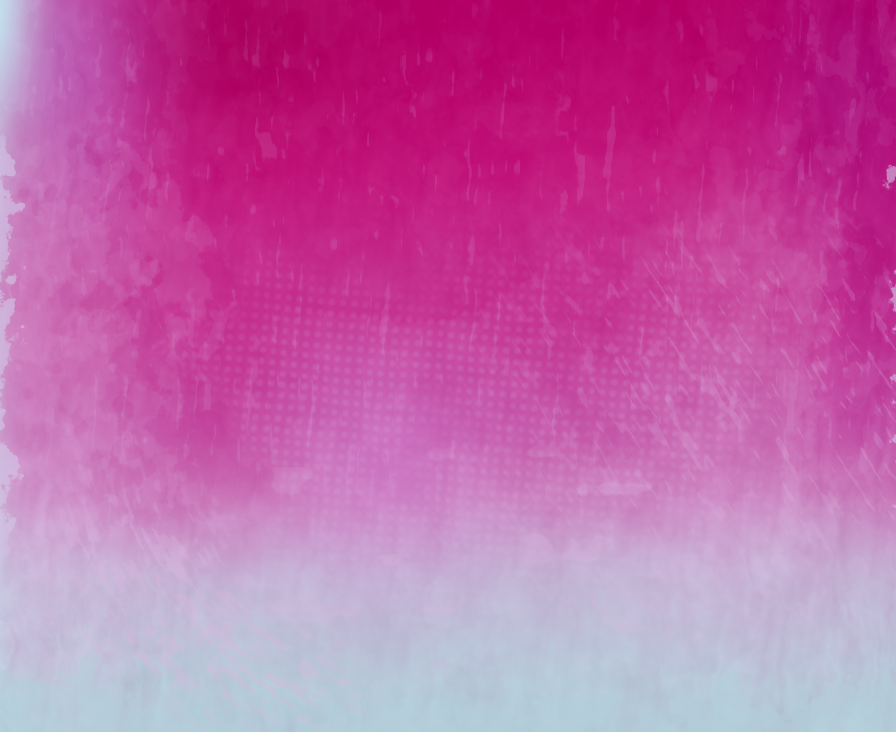
Reproduce this background procedurally as a WebGL 1 fragment shader.

```glsl
precision highp float;
// Grungy painted backdrop: magenta fading to pale blue, with torn edges, brush arcs and halftone dots.

uniform vec2 u_resolution;

const vec3 CRIMSON = vec3(0.70, 0.00, 0.40);
const vec3 MAGENTA = vec3(0.76, 0.08, 0.48);
const vec3 ROSE = vec3(0.77, 0.19, 0.56);
const vec3 ORCHID = vec3(0.77, 0.32, 0.65);
const vec3 LILAC = vec3(0.80, 0.53, 0.76);
const vec3 MIST = vec3(0.77, 0.70, 0.83);
const vec3 ICE = vec3(0.70, 0.80, 0.85);
const vec3 VIOLET = vec3(0.64, 0.08, 0.52);
const vec3 PALE_PAINT = vec3(0.85, 0.71, 0.87);
const vec3 CYAN_GLOW = vec3(0.77, 0.91, 0.95);
const vec3 DARK_WINE = vec3(0.64, 0.00, 0.34);
const vec3 GRAIN_TINT = vec3(0.45, 1.0, 0.75);

const float DOT_PITCH = 0.0151;
const float DOT_TILT = 0.09;
const vec2 ARC_CENTER = vec2(0.62, 0.46);

float hash(vec2 p) {
  vec3 a = fract(vec3(p.xyx) * 0.1031);
  a += dot(a, a.yzx + 33.33);
  return fract((a.x + a.y) * a.z);
}

float noise(vec2 p) {
  vec2 i = floor(p), f = fract(p);
  f = f * f * (3.0 - 2.0 * f);
  return mix(mix(hash(i), hash(i + vec2(1.0, 0.0)), f.x),
             mix(hash(i + vec2(0.0, 1.0)), hash(i + 1.0), f.x), f.y);
}

// Layered noise centered on zero
float fbm(vec2 p) {
  float sum = -0.48, amp = 0.5;
  for (int i = 0; i < 5; i++) {
    sum += amp * noise(p);
    p = mat2(1.6, 1.2, -1.2, 1.6) * p + 7.3;
    amp *= 0.5;
  }
  return sum;
}

// Soft elliptical falloff, 1 at the center
float glow(vec2 p, vec2 center, vec2 radius) {
  vec2 d = (p - center) / radius;
  return exp(-dot(d, d));
}

// 1 inside lo..hi with soft ends
float band(float v, float lo, float hi, float soft) {
  return smoothstep(lo - soft, lo + soft, v) * (1.0 - smoothstep(hi - soft, hi + soft, v));
}

// Vertical wash, t runs from the top (0) to the bottom (1)
vec3 wash(float t) {
  vec3 c = mix(CRIMSON, MAGENTA, smoothstep(0.0, 0.26, t));
  c = mix(c, ROSE, smoothstep(0.20, 0.42, t));
  c = mix(c, ORCHID, smoothstep(0.40, 0.60, t));
  c = mix(c, LILAC, smoothstep(0.56, 0.73, t));
  c = mix(c, MIST, smoothstep(0.67, 0.80, t));
  return mix(c, ICE, smoothstep(0.74, 1.0, t));
}

void main() {
  vec2 p = gl_FragCoord.xy / u_resolution;
  vec2 q = gl_FragCoord.xy / u_resolution.y;
  float broad = fbm(q * 4.0);
  float rough = fbm(q * 17.0 + 3.0);
  float fine = fbm(q * 60.0 + 9.0);
  float bristle = fbm(q * vec2(80.0, 14.0) + 4.0 * rough);
  float leftSide = 1.0 - smoothstep(0.04, 0.27, p.x);
  float sides = smoothstep(0.20, 0.46, abs(p.x - 0.5));

  // Base wash and its broad tints
  vec3 col = wash(1.0 - p.y + 0.05 * broad + 0.03 * rough);
  col = mix(col, LILAC, 0.34 * leftSide * band(p.y, 0.28, 0.82, 0.12));
  col = mix(col, DARK_WINE, 0.55 * glow(p, vec2(0.28, 0.96), vec2(0.12, 0.13)));
  col = mix(col, VIOLET, 0.55 * glow(p, vec2(0.95, 0.88), vec2(0.10, 0.20)));
  col = mix(col, VIOLET, 0.25 * glow(p, vec2(0.99, 0.60), vec2(0.07, 0.20)));
  col = mix(col, vec3(0.74, 0.38, 0.73), 0.85 * glow(p, vec2(0.07, 0.92), vec2(0.10, 0.24)));
  col = mix(col, vec3(0.82, 0.52, 0.82), 0.50 * glow(p, vec2(0.43, 0.37), vec2(0.12, 0.14)));
  col = mix(col, MAGENTA, 0.22 * glow(p, vec2(0.25, 0.47), vec2(0.08, 0.14)));

  // Overlapping coats of torn paint at both sides, each reaching farther in
  for (int i = 0; i < 3; i++) {
    float k = float(i);
    float tear = 0.22 * fbm(q * 7.0 + 19.0 * k) + 0.18 * fbm(q * vec2(30.0, 22.0) + 31.0 * k) + 0.07 * fine;
    float left = smoothstep(-0.008, 0.008, 0.06 + 0.055 * k - p.x + tear);
    float right = smoothstep(-0.008, 0.008, 0.92 - 0.02 * k - p.x + 0.5 * tear);
    right *= smoothstep(0.60, 0.88, p.x + 0.8 * tear);
    col = mix(col, PALE_PAINT, 0.10 * left * band(p.y + tear, 0.04, 0.82, 0.05));
    col = mix(col, PALE_PAINT, 0.085 * right * band(p.y, 0.10, 0.76, 0.14));
  }

  // Mottled chips and grain
  float chip = smoothstep(0.05, 0.11, fbm(q * vec2(34.0, 26.0) + 3.0 * broad));
  col = mix(col, PALE_PAINT, 0.08 * chip * mix(0.35, 1.0, sides));
  col += (bristle * mix(0.04, 0.09, sides) + 0.05 * rough + 0.04 * fine) * GRAIN_TINT;

  // Curved brush strokes at the lower left
  vec2 arm = q - ARC_CENTER;
  float r = length(arm) + 0.012 * rough;
  float sweep = noise(vec2(r * 190.0, atan(arm.y, -arm.x) * 14.0)) + 0.9 * fine + 0.5 * rough;
  float arcs = smoothstep(0.58, 0.76, sweep) * band(r, 0.38, 0.60, 0.06);
  arcs *= band(p.x, 0.06, 0.40, 0.05) * (1.0 - smoothstep(0.22, 0.42, p.y));
  col = mix(col, PALE_PAINT, 0.36 * arcs);

  // Thin slanted scratches and flat flecks low down
  vec2 slant = vec2(q.x * 0.85 + q.y * 0.53, q.y * 0.85 - q.x * 0.53) + 0.01 * rough;
  float scratch = smoothstep(0.78, 0.92, noise(slant * vec2(190.0, 30.0)) + 0.5 * fine + 0.3 * broad);
  col = mix(col, PALE_PAINT, 0.20 * scratch * smoothstep(0.40, 0.80, p.x) * band(p.y, 0.10, 0.66, 0.1));
  float hair = smoothstep(0.80, 0.94, noise(q * vec2(170.0, 24.0) + 3.0 * rough) + 0.4 * fine);
  col = mix(col, PALE_PAINT, 0.13 * hair * band(p.y, 0.30, 0.98, 0.1));
  float fleck = smoothstep(0.79, 0.86, noise(q * vec2(15.0, 42.0) + 5.0) + 0.4 * rough + 0.2 * fine);
  col = mix(col, PALE_PAINT, 0.28 * fleck * band(p.y, 0.10, 0.38, 0.04) * band(p.x, 0.3, 0.75, 0.1));

  // Faint crease rising to the right
  float crease = p.y - 0.56 - 0.09 * smoothstep(0.46, 0.66, p.x) - 0.10 * rough;
  float shade = exp(-abs(crease) * mix(160.0, 35.0, step(0.0, crease)));
  col = mix(col, MAGENTA, 0.26 * shade * band(p.x, 0.34, 0.68, 0.05));

  // Tilted halftone dots, worn away in places
  float cs = cos(DOT_TILT), sn = sin(DOT_TILT);
  vec2 cell = fract(mat2(cs, sn, -sn, cs) * q / DOT_PITCH + 0.5 * rough) - 0.5;
  float dots = 1.0 - smoothstep(0.12, 0.44, length(cell));
  float dotArea = band(p.y, 0.10, 0.62, 0.14) * band(p.x, 0.22, 0.86, 0.10);
  col = mix(col, PALE_PAINT, 0.15 * dots * dotArea * smoothstep(-0.14, 0.16, broad + 0.6 * rough));

  // Icy corner glow and frayed outer border
  col = mix(col, CYAN_GLOW, 0.95 * glow(p, vec2(-0.01, 1.0), vec2(0.055, 0.20)));
  col = mix(col, CYAN_GLOW, 0.30 * exp(-p.x * 70.0));
  float fray = min(p.x, 1.012 - p.x) - 0.004 - 0.05 * rough - 0.06 * fine;
  float frayed = 1.0 - smoothstep(-0.003, 0.003, fray);
  col = mix(col, vec3(0.82, 0.78, 0.90), 0.60 * frayed * band(p.y, 0.25, 0.82, 0.04));
  float floorEdge = p.y - 0.02 - 0.05 * sides - 0.10 * rough - 0.10 * fine;
  col = mix(col, ICE, 0.55 * (1.0 - smoothstep(-0.006, 0.006, floorEdge)));

  gl_FragColor = vec4(clamp(col, 0.0, 1.0), 1.0);
}
```
